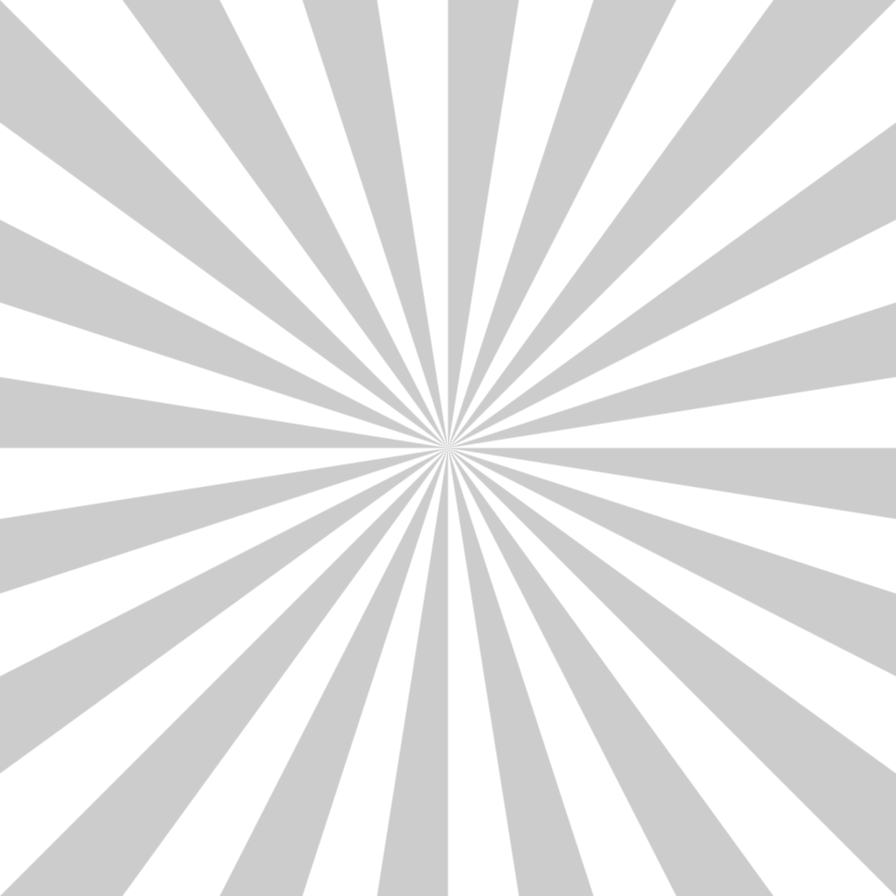
Reproduce this background procedurally as a three.js fragment shader.

```glsl
// Sunburst of twenty grey rays on white, fanning out from the centre.
varying vec2 vUv;

const vec3 WHITE = vec3(1.0);
const vec3 GREY = vec3(0.8);
const vec2 CENTER = vec2(0.5);
const float RAY_COUNT = 20.0;
const float EDGE_WIDTH = 0.002;

// Signed distance to the nearest ray edge, positive inside a ray.
// Each ray starts at a multiple of the period, clockwise from straight up.
float rayDistance(vec2 p, float count) {
  float radius = length(p);
  if (radius < 1e-5) return 0.0;
  float angle = atan(p.x, p.y);
  float wave = clamp(sin(angle * count), -1.0, 1.0);
  return radius * sin(asin(wave) / count);
}

// Linear edge coverage, which blends the rays evenly at the hub.
float coverage(float dist, float width) {
  return clamp(0.5 + dist / width, 0.0, 1.0);
}

void main() {
  float ray = coverage(rayDistance(vUv - CENTER, RAY_COUNT), EDGE_WIDTH);
  gl_FragColor = vec4(mix(WHITE, GREY, ray), 1.0);
}
```
